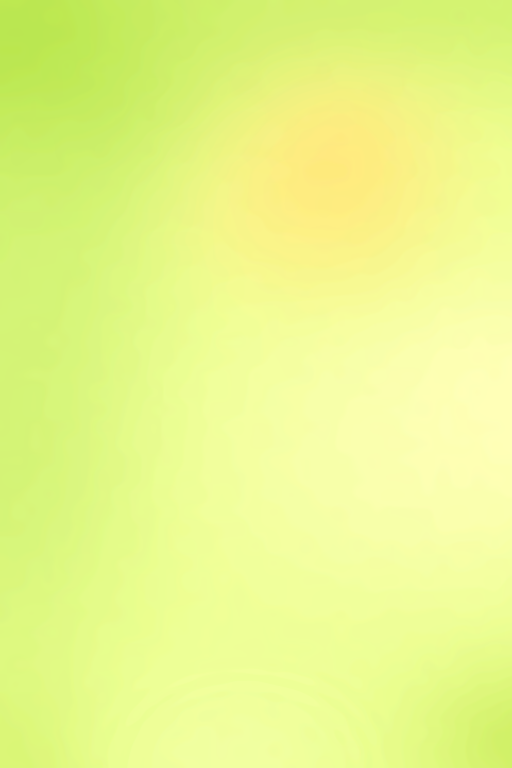
Write a Shadertoy shader that draws this background.

```glsl
// Soft lime and lemon gradient with an amber glow, a cream light and faint contour bands.

float hash(vec2 p) {
    return fract(sin(dot(p, vec2(127.1, 311.7))) * 43758.5453);
}

float valueNoise(vec2 p) {
    vec2 cell = floor(p), f = fract(p);
    f = f * f * (3.0 - 2.0 * f);
    return mix(mix(hash(cell), hash(cell + vec2(1, 0)), f.x),
               mix(hash(cell + vec2(0, 1)), hash(cell + vec2(1, 1)), f.x), f.y);
}

// Elliptical falloff: 1 at the centre, fading smoothly outward
float glow(vec2 p, vec2 centre, vec2 radii) {
    vec2 d = (p - centre) / radii;
    return exp(-dot(d, d));
}

// Terraces with softened rises, giving faint contour lines
vec3 terrace(vec3 color, vec3 levels, float wobble) {
    vec3 level = color * levels + wobble;
    return (floor(level) + smoothstep(0.75, 1.0, fract(level)) - wobble * 0.5) / levels;
}

void mainImage(out vec4 fragColor, in vec2 fragCoord) {
    vec2 uv = fragCoord / iResolution.xy;

    // Gentle warp keeps the contours from looking mechanical
    vec2 warp = vec2(valueNoise(uv * vec2(4.0, 6.0)), valueNoise(uv * vec2(4.0, 6.0) + 19.0));
    vec2 p = uv + (warp - 0.5) * vec2(0.03, 0.02);

    // Lime base with a greener left side and top
    vec3 color = vec3(0.925, 1.0, 0.565);
    float leftSide = 1.0 - smoothstep(0.02, 0.48, p.x - 0.28 * (p.y - 0.4));
    leftSide *= mix(0.6, 1.0, smoothstep(0.1, 0.4, p.y));
    color = mix(color, vec3(0.83, 0.955, 0.46), leftSide);
    color = mix(color, vec3(0.825, 0.95, 0.44), smoothstep(0.78, 1.0, p.y));
    color = mix(color, vec3(0.73, 0.905, 0.31), glow(p, vec2(0.03, 0.96), vec2(0.32, 0.17)));

    // Cream light on the right, with a wide pale halo
    color = mix(color, vec3(0.96, 1.0, 0.65), glow(p, vec2(0.75, 0.41), vec2(0.37, 0.21)));
    color = mix(color, vec3(1.0, 1.0, 0.715), glow(p, vec2(1.0, 0.465), vec2(0.33, 0.18)));

    // Pale pool at the bottom and darker corners
    color = mix(color, vec3(0.945, 1.0, 0.635), 0.9 * glow(p, vec2(0.45, 0.0), vec2(0.24, 0.13)));
    color = mix(color, vec3(0.85, 0.96, 0.45), 0.8 * glow(p, vec2(0.0), vec2(0.15, 0.1)));
    color = mix(color, vec3(0.815, 0.94, 0.40), glow(p, vec2(1.04, 0.02), vec2(0.23, 0.11)));

    // Amber glow with a yellow spill below it
    color = mix(color, vec3(0.985, 0.965, 0.545), 0.75 * glow(p, vec2(0.59, 0.7), vec2(0.2, 0.1)));
    color = mix(color, vec3(1.0, 0.915, 0.49), glow(p, vec2(0.65, 0.785), vec2(0.215, 0.12)));

    // Faint concentric ripples above the bottom edge
    float radius = length((p - vec2(0.47, 0.0)) / vec2(0.3, 0.15));
    float ripple = sin(radius * 45.0) * exp(-pow((radius - 0.8) / 0.2, 2.0));
    color += 0.006 * ripple * vec3(1.0, 0.3, 1.5);

    // Contour bands with slightly ragged edges
    float wobble = 0.8 * (valueNoise(uv * vec2(30.0, 45.0)) - 0.5);
    color = terrace(color, vec3(80.0, 100.0, 55.0), wobble) + 0.5 / vec3(80.0, 100.0, 55.0);

    fragColor = vec4(clamp(color, 0.0, 1.0), 1.0);
}
```
